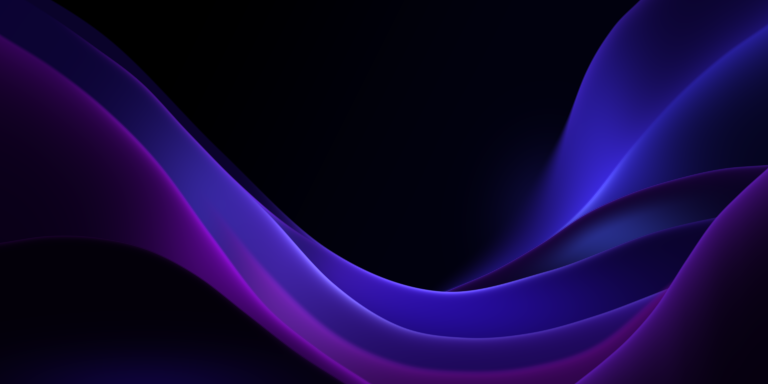
Reproduce this background procedurally as a Shadertoy shader.

```glsl
// Flowing violet and blue silk ribbons with bright rims on a near-black backdrop.

const vec3 NIGHT   = vec3(0.003, 0.003, 0.055);
const vec3 INDIGO  = vec3(0.05, 0.015, 0.22);
const vec3 BLUE    = vec3(0.17, 0.13, 0.62);
const vec3 VIOLET  = vec3(0.27, 0.13, 0.60);
const vec3 MAGENTA = vec3(0.46, 0.06, 0.60);
const vec3 PLUM    = vec3(0.24, 0.02, 0.36);
const vec3 PEARL   = vec3(0.42, 0.52, 0.62);

// Signed distance to a spline through 8 evenly spaced depths (percent below
// the top) between x0 and x1; positive above it, straight beyond its ends.
float fold(vec2 p, float x0, float x1, vec4 a, vec4 b) {
    float k[8] = float[8](a.x, a.y, a.z, a.w, b.x, b.y, b.z, b.w);
    float t = (p.x - x0) / (x1 - x0) * 7.0;
    float u = clamp(t, 0.0, 7.0);
    int i = min(int(u), 6);
    float f = u - float(i);
    float k1 = k[i], k2 = k[i + 1];
    float k0 = i > 0 ? k[i - 1] : 2.0 * k1 - k2;
    float k3 = i < 6 ? k[i + 2] : 2.0 * k2 - k1;
    float c1 = 0.5 * (k2 - k0);
    float c2 = k0 - 2.5 * k1 + 2.0 * k2 - 0.5 * k3;
    float c3 = 0.5 * (k3 - k0) + 1.5 * (k1 - k2);
    float rise = c1 + f * (2.0 * c2 + 3.0 * c3 * f);
    float depth = k1 + f * (c1 + f * (c2 + f * c3)) + (t - u) * rise;
    float slope = rise * 0.07 / (x1 - x0);
    return (p.y - 1.0 + depth * 0.01) / sqrt(1.0 + slope * slope);
}

// Soft elliptical light
float glow(vec2 p, vec2 centre, vec2 size) {
    vec2 q = (p - centre) / size;
    return exp(-dot(q, q));
}

// Light that fades inward from an edge
float rim(float d, float width) {
    return exp(-abs(d) / width);
}

// Lay a sheet over everything below its edge
vec3 cover(vec3 base, vec3 sheet, float d, float softness, float opacity) {
    return mix(base, sheet, smoothstep(softness, -softness, d) * opacity);
}

void mainImage(out vec4 fragColor, in vec2 fragCoord) {
    vec2 p = fragCoord / iResolution.y;
    p.x *= 2.0 * iResolution.y / iResolution.x;
    float aa = 1.2 / iResolution.y;
    vec3 sheet;

    // Backdrop
    vec3 col = NIGHT * smoothstep(0.3, 1.3, p.x + 0.5 * (0.7 - p.y));
    col += BLUE * 0.35 * glow(p, vec2(1.43, 0.42), vec2(0.13, 0.17));

    // Right fan: rear sheet, bright crease, lower fold
    float rear = fold(p, 1.172, 1.667, vec4(75.5, 69.5, 62.5, 53), vec4(37.8, 19, 7.3, 0));
    float crease = fold(p, 1.172, 2.0, vec4(75.5, 70.8, 63.8, 53.4), vec4(38.5, 25.3, 14.8, 6.5));
    float lower = fold(p, 1.172, 2.0, vec4(75.5, 70.3, 63.5, 55.7), vec4(50.3, 46.6, 44, 43));
    sheet = INDIGO * 0.75 + BLUE * 0.75 * glow(p, vec2(1.54, 0.58), vec2(0.15, 0.38));
    sheet += BLUE * 0.45 * rim(crease, 0.06);
    sheet += VIOLET * 0.4 * rim(rear, 0.02) * smoothstep(0.5, 0.85, p.y);
    col = cover(col, sheet, rear, aa + 0.04 * smoothstep(0.75, 0.4, p.y), 1.0);

    sheet = vec3(0.015, 0.015, 0.11) + BLUE * 0.85 * rim(crease, 0.075);
    sheet += BLUE * 0.35 * glow(p, vec2(1.62, 0.52), vec2(0.2, 0.13));
    sheet += PEARL * 0.55 * rim(crease, 0.012) * glow(p, vec2(1.53, 0.47), vec2(0.13, 0.17));
    col = cover(col, sheet, crease, aa * 2.0, 1.0);

    sheet = INDIGO * 0.5 + PLUM * 0.35 * rim(lower, 0.03);
    sheet += vec3(0.12, 0.17, 0.42) * glow(p, vec2(1.56, 0.39), vec2(0.24, 0.1)) * smoothstep(0.0, -0.07, lower);
    sheet += VIOLET * 0.5 * rim(lower, 0.004);
    col = cover(col, sheet, lower, aa, 1.0);

    // Main ribbon: outer band
    float outer = fold(p, 0.0, 2.0, vec4(-8, 10.4, 39, 65.1), vec4(75.9, 70.6, 60.2, 54));
    sheet = INDIGO * 0.75 + vec3(0.10, 0.03, 0.42) * glow(p, vec2(1.2, 0.2), vec2(0.42, 0.15));
    sheet += VIOLET * 0.55 * glow(p, vec2(0.9, 0.32), vec2(0.25, 0.13));
    sheet += VIOLET * 0.45 * rim(outer, 0.008) * smoothstep(0.6, 0.9, p.x);
    sheet += PEARL * 0.75 * rim(outer, 0.005) * glow(p, vec2(1.17, 0.25), vec2(0.32, 0.2));
    col = cover(col, sheet, outer, aa, 1.0);

    // Inner blue band with a thin purple edge
    float inner = fold(p, 0.0, 0.86, vec4(-4, 3.6, 12.2, 21.6), vec4(34.6, 47.1, 57.8, 65.9));
    sheet = INDIGO * 0.9 + vec3(0.18, 0.15, 0.46) * glow(p, vec2(0.62, 0.47), vec2(0.28, 0.3));
    sheet += MAGENTA * 0.55 * rim(inner, 0.007) * smoothstep(0.1, 0.4, p.x);
    col = cover(col, sheet, inner, aa, smoothstep(0.9, 0.65, p.x));

    // Pearl-edged fold sweeping through the valley
    float pearl = fold(p, 0.52, 1.732, vec4(39, 55.2, 73.7, 84.9), vec4(88, 86.7, 82, 75.5));
    sheet = vec3(0.11, 0.03, 0.34) + vec3(0.14, 0.11, 0.30) * glow(p, vec2(0.68, 0.35), vec2(0.3, 0.35));
    sheet += VIOLET * 0.4 * rim(pearl, 0.025);
    sheet += PEARL * 0.8 * rim(pearl, 0.009) * glow(p, vec2(0.86, 0.28), vec2(0.24, 0.25));
    sheet += PEARL * 0.25 * rim(pearl, 0.005) * smoothstep(0.9, 1.2, p.x);
    col = cover(col, sheet, pearl, aa, smoothstep(0.5, 0.75, p.x));

    // Magenta underside of the valley
    float under = fold(p, 0.52, 1.732, vec4(49.5, 70.8, 86.7, 94.8), vec4(96.9, 95.6, 89.8, 75.5));
    sheet = PLUM * 0.75 + vec3(0.17, 0.11, 0.3) * glow(p, vec2(0.72, 0.2), vec2(0.3, 0.25));
    sheet += MAGENTA * 0.4 * rim(under, 0.025);
    col = cover(col, sheet, under, aa * 4.0, 0.9 * smoothstep(0.5, 0.72, p.x));

    // Left purple sheet
    float left = fold(p, 0.0, 0.964, vec4(9.1, 17.7, 28.6, 42.7), vec4(61.5, 79.4, 90.9, 100));
    sheet = vec3(0.035, 0.0, 0.09) + PLUM * 0.75 * rim(left, 0.10);
    sheet += PLUM * 0.6 * glow(p, vec2(0.57, 0.32), vec2(0.22, 0.2));
    sheet += MAGENTA * 0.6 * rim(left, 0.012) * smoothstep(0.1, 0.4, p.x);
    col = cover(col, sheet, left, aa * 2.0, 1.0);

    // Dark hollow beneath it
    float hollow = fold(p, 0.0, 0.9, vec4(63.3, 61.5, 62, 65.1), vec4(71.9, 81.8, 91.7, 100));
    sheet = vec3(0.01, 0.0, 0.035) + INDIGO * 0.9 * glow(p, vec2(0.38, -0.02), vec2(0.35, 0.1));
    sheet += PLUM * 0.4 * rim(hollow, 0.006);
    col = cover(col, sheet, hollow, aa, 1.0);

    // Right foreground sheet
    float front = fold(p, 1.497, 2.0, vec4(100, 94.3, 87.8, 79.4), vec4(68.2, 57.8, 50.3, 43.8));
    sheet = vec3(0.02, 0.0, 0.055) + vec3(0.25, 0.06, 0.44) * rim(front, 0.085);
    sheet += VIOLET * 0.35 * rim(front, 0.007);
    col = cover(col, sheet, front, aa, 1.0);

    fragColor = vec4(clamp(col, 0.0, 1.0), 1.0);
}
```
